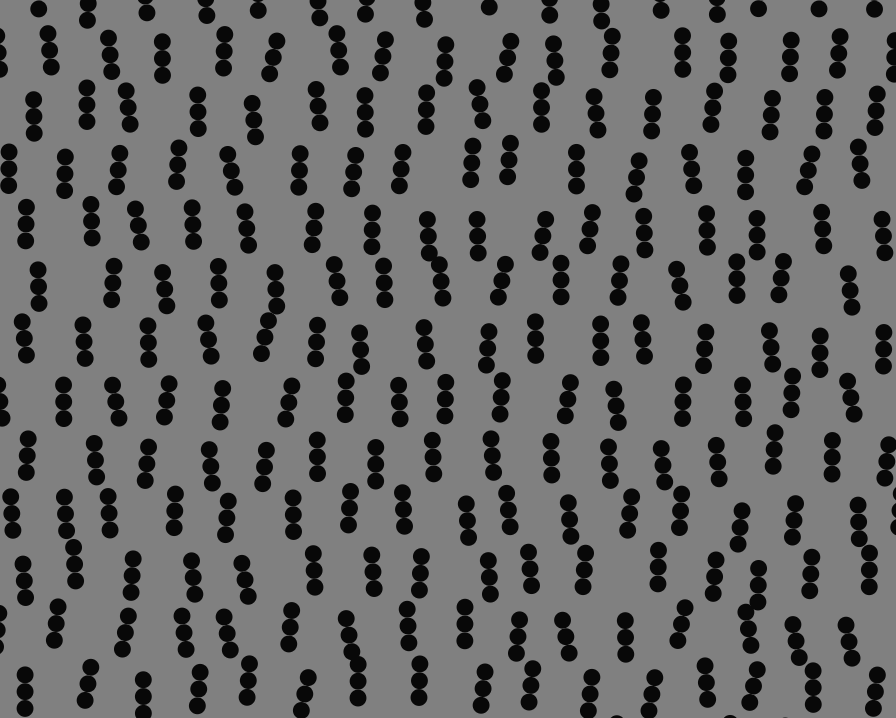
Give the GLSL for this pattern, as a Shadertoy shader.

```glsl
#define PITCH      vec2(0.0790, 0.0803)
#define DOT_RADIUS 0.01172
#define DOT_STEP   0.02340
#define JITTER     vec2(0.30, 0.28)
#define DRIFT      vec2(0.22, 0.20)
#define ROW_SHIFT  0.40
#define TILT       0.25
#define GROUND     vec3(0.502)
#define INK        vec3(0.03)

vec2 hash2(vec2 p) {
    vec3 q = fract(p.xyx * vec3(0.1031, 0.1030, 0.0973));
    q += dot(q, q.yzx + 33.33);
    return fract((q.xx + q.yz) * q.zy);
}

// Gradient noise, roughly -0.5 to 0.5
float cornerSlope(vec2 corner, vec2 offset) {
    return dot(hash2(corner + 71.0) * 2.0 - 1.0, offset);
}

float gradientNoise(vec2 p) {
    vec2 i = floor(p), f = p - i;
    vec2 u = f * f * f * (f * (f * 6.0 - 15.0) + 10.0);
    vec2 e = vec2(1.0, 0.0);
    float low  = mix(cornerSlope(i, f), cornerSlope(i + e, f - e), u.x);
    float high = mix(cornerSlope(i + e.yx, f - e.yx), cornerSlope(i + 1.0, f - 1.0), u.x);
    return mix(low, high, u.y);
}

// Staggered rows, each with its own sideways offset, in cells
float rowOffset(float row) {
    return 0.5 * mod(row, 2.0) + ROW_SHIFT * (hash2(vec2(row, 17.0)).x - 0.5);
}

// Signed distance to a tilted stack of three touching dots
float stackDistance(vec2 p, float tilt) {
    vec2 axis = vec2(sin(tilt), cos(tilt));
    float nearest = clamp(round(dot(p, axis) / DOT_STEP), -1.0, 1.0);
    return length(p - axis * nearest * DOT_STEP) - DOT_RADIUS;
}

vec2 stackCentre(vec2 cell) {
    vec2 drift = vec2(gradientNoise(cell * 0.37), gradientNoise(cell * 0.37 + 40.5));
    vec2 place = cell + 0.5 + DRIFT * drift + JITTER * (hash2(cell) - 0.5);
    place.x += rowOffset(cell.y);
    return place * PITCH;
}

void mainImage(out vec4 fragColor, in vec2 fragCoord) {
    vec2 p = fragCoord / iResolution.y;
    float pixel = 1.0 / iResolution.y;
    vec2 grid = p / PITCH + 50.0;
    p += 50.0 * PITCH;

    // Nearest stack among the surrounding cells
    float d = 1.0;
    for (int j = -1; j <= 1; j++) {
        float row = floor(grid.y) + float(j);
        float column = floor(grid.x - rowOffset(row));
        for (int i = -1; i <= 1; i++) {
            vec2 cell = vec2(column + float(i), row);
            vec2 lean = hash2(cell + 131.0);
            float tilt = TILT * (lean.x + lean.y - 1.0);
            d = min(d, stackDistance(p - stackCentre(cell), tilt));
        }
    }

    float cover = clamp(0.5 - d / pixel, 0.0, 1.0);
    fragColor = vec4(mix(GROUND, INK, cover), 1.0);
}
```
